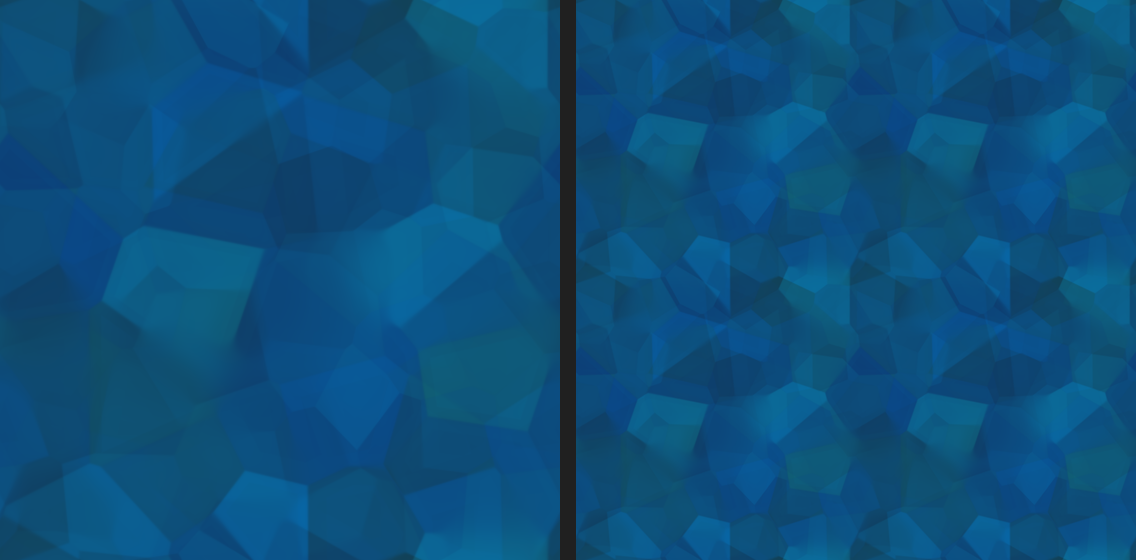
Left: one tile. Right: repeated 2 by 2.
Write a Shadertoy shader that draws this background.

```glsl
// Tiling backdrop of overlapping translucent blue facets with crisp and melting edges

vec3 hash3(vec2 cell, float seed) {
    uvec3 v = uvec3(cell, seed) * 1664525u + 1013904223u;
    for (int i = 0; i < 2; i++) {
        v.x += v.y * v.z;
        v.y += v.z * v.x;
        v.z += v.x * v.y;
        v ^= v >> 16u;
    }
    return vec3(v) / float(0xffffffffu);
}

float cornerSlope(vec2 cell, vec2 offset, float period, float seed) {
    float angle = 6.2832 * hash3(mod(cell + offset, period), seed).x;
    return angle;
}

// Gradient noise that wraps after a whole number of cells
float gradientNoise(vec2 uv, float period, float seed) {
    vec2 p = uv * period, cell = floor(p), f = p - cell;
    vec2 w = f * f * f * (f * (f * 6.0 - 15.0) + 10.0);
    vec4 corner;
    for (int i = 0; i < 4; i++) {
        vec2 o = vec2(i & 1, i >> 1);
        float angle = cornerSlope(cell, o, period, seed);
        corner[i] = dot(vec2(cos(angle), sin(angle)), f - o);
    }
    return mix(mix(corner.x, corner.y, w.x), mix(corner.z, corner.w, w.x), w.y);
}

// Vector from the point to the site of a neighbouring cell
vec2 siteOffset(vec2 cell, vec2 f, vec2 o, float period, float seed) {
    return o + 0.05 + 0.9 * hash3(mod(cell + o, period), seed).xy - f;
}

// One layer of Voronoi facets: x is brightness, y is the lean towards teal
vec2 facets(vec2 uv, float period, float seed) {
    vec2 p = uv * period, cell = floor(p), f = p - cell;
    vec2 nearest = vec2(9.0);
    for (int y = -2; y <= 2; y++)
    for (int x = -2; x <= 2; x++) {
        vec2 r = siteOffset(cell, f, vec2(x, y), period, seed);
        if (dot(r, r) < dot(nearest, nearest)) nearest = r;
    }

    // Blend the neighbours; noise decides where the edges melt
    float crisp = smoothstep(-0.3, 0.0, gradientNoise(uv, 4.0, seed + 7.0));
    float hardness = mix(7.0, 110.0, crisp * crisp);
    float border = 9.0, total = 0.0;
    vec2 tone = vec2(0.0);
    vec3 own = vec3(0.0);
    for (int y = -2; y <= 2; y++)
    for (int x = -2; x <= 2; x++) {
        vec2 o = vec2(x, y);
        vec2 r = siteOffset(cell, f, o, period, seed), apart = r - nearest;
        vec3 h = hash3(mod(cell + o, period), seed + 50.0);
        float weight = exp(-hardness * (length(r) - length(nearest)));
        float highlight = 0.8 * step(0.95, h.z);
        tone += weight * (2.0 * h.xy - 1.0 + vec2(highlight, 0.0));
        total += weight;
        if (dot(apart, apart) > 1e-5)
            border = min(border, dot(0.5 * (r + nearest), normalize(apart)));
        else
            own = h;
    }
    tone /= total;

    // Paler or darker inner panes and faint dark seams
    float depth = 0.08 + 0.22 * own.z;
    float pane = smoothstep(depth - 0.01, depth + 0.01, border);
    tone += crisp * pane * 0.35 * (own.yx - 0.5);
    tone.x -= 0.14 * crisp * exp(-35.0 * border);
    return tone;
}

void mainImage(out vec4 fragColor, in vec2 fragCoord) {
    vec2 uv = fragCoord / iResolution.xy;

    // Large facets under two fainter, finer layers
    vec2 tone = 0.72 * facets(uv, 5.0, 3.0)
              + 0.42 * facets(uv, 6.0, 11.0)
              + 0.26 * facets(uv, 8.0, 23.0);
    tone += 0.3 * vec2(gradientNoise(uv, 3.0, 31.0), gradientNoise(uv, 3.0, 37.0));

    vec3 color = vec3(0.05, 0.325, 0.495)
               + tone.x * vec3(-0.01, 0.068, 0.1)
               + tone.y * vec3(0.01, 0.016, -0.045);
    fragColor = vec4(clamp(color, 0.0, 1.0), 1.0);
}
```
